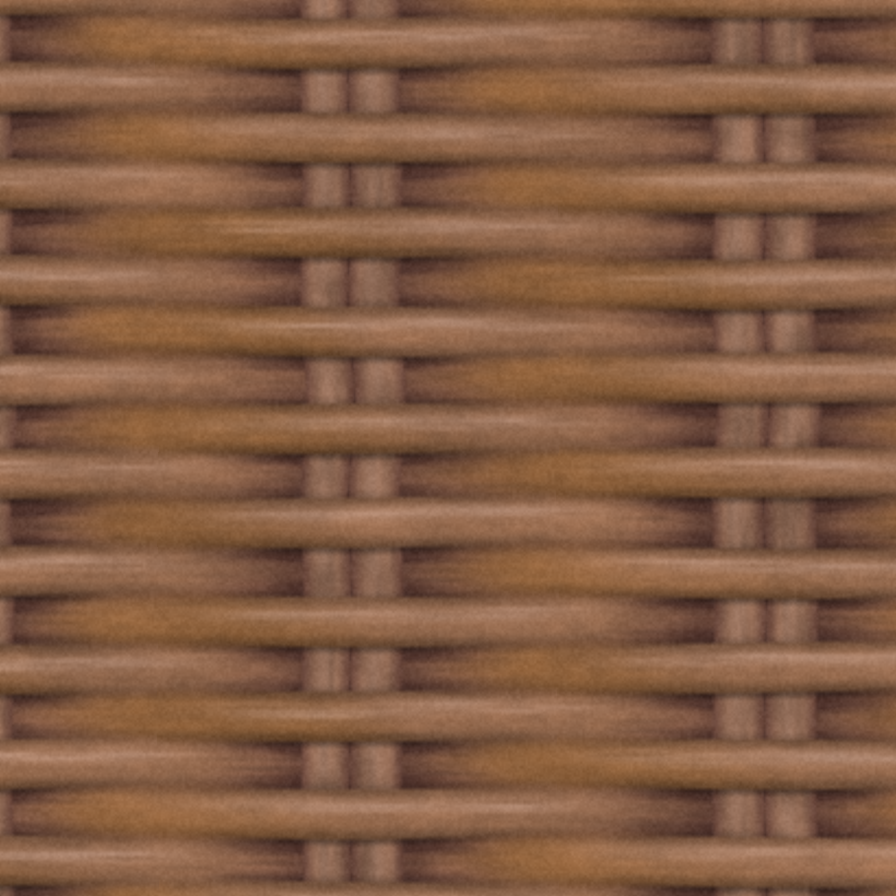
Write a WebGL 2 fragment shader that draws this texture.

```glsl
#version 300 es
precision highp float;

#define POST_X 0.392
#define POST_PITCH_LEFT 0.430
#define POST_PITCH_RIGHT 0.463
#define ROW_PITCH 0.0538
#define TOP_ROW_Y 0.954
#define STRAND_HALF 0.0268
#define STRAND_SWELL 0.0012
#define REED_OFFSET 0.0290
#define REED_HALF 0.0285
#define EDGE_SOFT 0.0034
#define WOBBLE 0.0085
#define GRAIN 0.060

uniform vec2 u_resolution;
out vec4 outColor;

const vec3 GAP = vec3(0.30, 0.19, 0.165);
const vec3 SHADE = vec3(0.45, 0.31, 0.245);
const vec3 SEAM = vec3(0.45, 0.295, 0.20);
const vec3 HONEY = vec3(0.565, 0.385, 0.235);
const vec3 ROSE = vec3(0.585, 0.415, 0.305);
const vec3 SHEEN = vec3(0.74, 0.60, 0.53);
const vec3 REED = vec3(0.54, 0.395, 0.315);

float hash(vec2 p) {
  vec3 a = fract(p.xyx * 0.1031);
  a += dot(a, a.yzx + 33.33);
  return fract((a.x + a.y) * a.z);
}

float noise(vec2 p) {
  vec2 i = floor(p), f = fract(p);
  f = f * f * (3.0 - 2.0 * f);
  return mix(mix(hash(i), hash(i + vec2(1, 0)), f.x),
             mix(hash(i + vec2(0, 1)), hash(i + vec2(1, 1)), f.x), f.y);
}

float cover(float dist, float soft) {
  return 1.0 - smoothstep(-soft, soft, dist);
}

// Position along the weave: whole numbers fall on posts
float postCoord(float x) {
  return (x - POST_X) / (x < POST_X ? POST_PITCH_LEFT : POST_PITCH_RIGHT);
}

// Nearest strand of one parity: x = height above its axis, y = row number
vec2 nearestStrand(vec2 uv, float parity) {
  float r = (TOP_ROW_Y - uv.y) / ROW_PITCH;
  float row = 2.0 * floor((r - parity) * 0.5 + 0.5) + parity;
  float sway = noise(vec2(uv.x * 3.0 + row * 7.3, row * 3.1 + 60.0)) - 0.5;
  return vec2((row - r) * ROW_PITCH + WOBBLE * sway, row);
}

float strandHalf(float s) {
  return STRAND_HALF + STRAND_SWELL * cos(3.14159 * s);
}

// s runs from -1 to 1, with 0 where the strand crosses in front of a post
vec3 strandColor(vec2 uv, vec2 strand, float s) {
  float v = strand.x / strandHalf(s);
  float row = strand.y + 20.0;
  float tint = noise(vec2(uv.x * 6.0 + row * 4.7, row * 2.3));
  float fibre = noise(vec2(uv.x * 14.0 + row * 5.0, uv.y * 190.0));
  float blotch = noise(uv * vec2(45.0, 90.0));

  // Honey on the rising side, rosier past the crest and along the top
  float rosy = smoothstep(-0.55, 0.20, s + 0.5 * (tint - 0.5) + 0.25 * v);
  vec3 col = mix(HONEY, ROSE, rosy);
  col *= 0.92 + 0.06 * fibre + 0.09 * blotch + 0.10 * (tint - 0.5);

  // Narrow lit ridge above the axis, dull underside
  float along = smoothstep(-0.55, -0.10, s) * (1.0 - smoothstep(0.35, 0.75, s));
  float ridge = exp(-pow((v - 0.28 - 0.30 * (tint - 0.5)) / 0.30, 2.0));
  col = mix(col, SHEEN, along * ridge * (0.15 + 0.45 * fibre));
  float crest = 1.0 - smoothstep(0.15, 0.60, abs(s));
  float rim = smoothstep(0.40, 1.0, abs(v));
  col *= 1.0 - (0.08 + 0.16 * crest) * rim - 0.08 * smoothstep(0.0, 0.9, -v);

  // Tip fading into shadow beside the post, with a dark wedge along its top
  float away = 1.0 - abs(s) + 0.12 * (tint - 0.5);
  float tip = smoothstep(0.10, 0.42, away - 0.08 * abs(v));
  col = mix(SHADE * (0.86 + 0.20 * fibre + 0.12 * blotch), col, tip);
  float nearPost = 1.0 - smoothstep(0.12, 0.36, away);
  float wedge = smoothstep(0.15, 0.65, v) + 0.55 * smoothstep(0.25, 0.80, -v);
  float corner = 0.45 * (1.0 - smoothstep(0.10, 0.22, away));
  return mix(col, GAP, nearPost * clamp(wedge + corner, 0.0, 0.95));
}

// A pair of upright reeds
vec3 postColor(vec2 uv, float x, float side) {
  float u = (x - side * REED_OFFSET) / REED_HALF;
  float fibre = noise(vec2(uv.x * 130.0, uv.y * 18.0));
  float patchy = noise(uv * vec2(30.0, 34.0) + 9.0);
  vec3 col = REED * (0.82 + 0.14 * fibre + 0.20 * patchy);
  col = mix(col, SHEEN, 0.28 * exp(-pow((u + 0.1) / 0.3, 2.0)) * patchy);
  return mix(col, GAP * 1.2, 0.75 * smoothstep(0.40, 1.05, abs(u)));
}

void main() {
  vec2 uv = gl_FragCoord.xy / u_resolution;
  float q = postCoord(uv.x + 0.008 * (noise(vec2(3.0, uv.y * 9.0)) - 0.5));
  float post = floor(q + 0.5);
  float frontParity = mod(post, 2.0);
  float s = q - post;
  float backS = s - (s < 0.0 ? -1.0 : 1.0);
  float depth = 1.0 - smoothstep(0.12, 0.44, abs(s));
  float soft = EDGE_SOFT * mix(2.6, 1.0, depth);

  vec2 front = nearestStrand(uv, frontParity);
  vec2 back = nearestStrand(uv, 1.0 - frontParity);
  float frontDist = abs(front.x) - strandHalf(s);

  // Strand passing behind
  float backDist = abs(back.x) - strandHalf(backS);
  vec3 col = mix(mix(SEAM, GAP, depth), strandColor(uv, back, backS), cover(backDist, soft));

  // Post over it
  float x = s * POST_PITCH_RIGHT;
  float side = x < 0.0 ? -1.0 : 1.0;
  float postDist = abs(x - side * REED_OFFSET) - REED_HALF;
  col = mix(col, postColor(uv, x, side), cover(postDist, EDGE_SOFT));

  // Contact shadow, then the strand in front
  float below = front.x < 0.0 ? 0.34 : 0.12;
  col *= 1.0 - below * depth * (1.0 - smoothstep(0.0, 0.011, frontDist));
  col = mix(col, strandColor(uv, front, s), cover(frontDist, soft));

  // Soft mottling and fine grain
  col *= 0.97 + 0.08 * noise(uv * 12.0);
  col += GRAIN * (0.6 * noise(uv * 230.0) + 0.5 * noise(uv * 410.0) - 0.55);
  outColor = vec4(clamp(col, 0.0, 1.0), 1.0);
}
```
